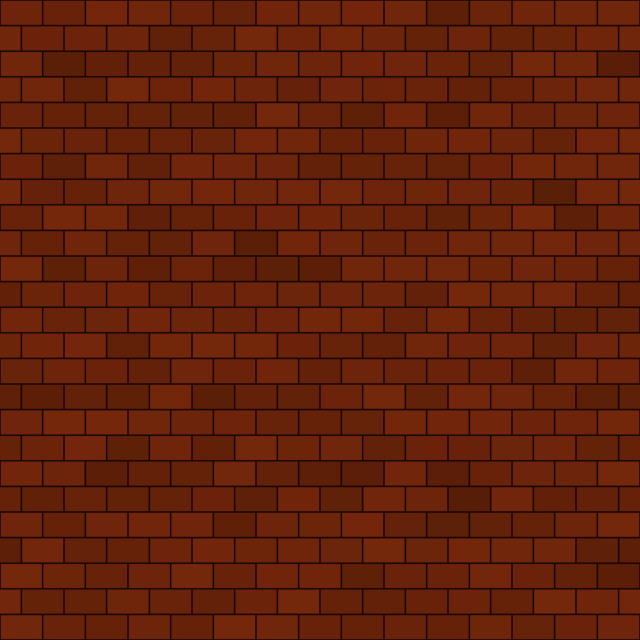
Give the GLSL for this texture, as a WebGL 1 fragment shader.

```glsl
precision highp float;

// Running-bond brick wall: every second course is shifted by half a brick,
// each brick takes one flat tone from a hash of its cell, and soft dark
// joints are shaded from the distance to the nearest brick edge.

uniform vec2 u_resolution;

const vec2 BRICKS = vec2(15.0, 25.0);         // repeats across and down
const float COURSE_SHIFT = 0.5;               // in brick widths
const float JOINT_HALF_WIDTH = 0.00245;       // in canvas units
const float TONE_BIAS = 0.55;                 // below 1 favours light bricks
const float HUE_VARIATION = 0.008;            // slight drift of the green channel

const vec3 JOINT_COLOR = vec3(0.105, 0.020, 0.000);
const vec3 DARK_BRICK = vec3(0.345, 0.115, 0.027);
const vec3 LIGHT_BRICK = vec3(0.455, 0.153, 0.045);

// Two independent random values in 0..1 per cell
vec2 hash22(vec2 cell) {
    vec3 p = fract(cell.xyx * vec3(0.1031, 0.1030, 0.0973));
    p += dot(p, p.yzx + 33.33);
    return fract((p.xx + p.yz) * p.zy);
}

// Flat colour of one brick
vec3 brickColor(vec2 cell) {
    vec2 rnd = hash22(cell + 17.0);
    vec3 color = mix(DARK_BRICK, LIGHT_BRICK, pow(rnd.x, TONE_BIAS));
    color.g += (rnd.y - 0.5) * HUE_VARIATION;
    return color;
}

void main() {
    vec2 uv = gl_FragCoord.xy / u_resolution;

    // Brick grid with alternate courses shifted, wrapping across the canvas
    vec2 grid = uv * BRICKS;
    grid.x += COURSE_SHIFT * mod(floor(grid.y), 2.0);
    vec2 cell = floor(grid);
    cell.x = mod(cell.x, BRICKS.x);

    // Distance to the nearest edge, in canvas units
    vec2 local = fract(grid);
    vec2 edge = min(local, 1.0 - local) / BRICKS;

    // Soft joint, never narrower than a pixel on each side
    vec2 halfWidth = max(vec2(JOINT_HALF_WIDTH), 1.0 / u_resolution);
    vec2 cover = smoothstep(vec2(0.0), halfWidth, edge);

    vec3 color = mix(JOINT_COLOR, brickColor(cell), cover.x * cover.y);
    gl_FragColor = vec4(color, 1.0);
}
```
